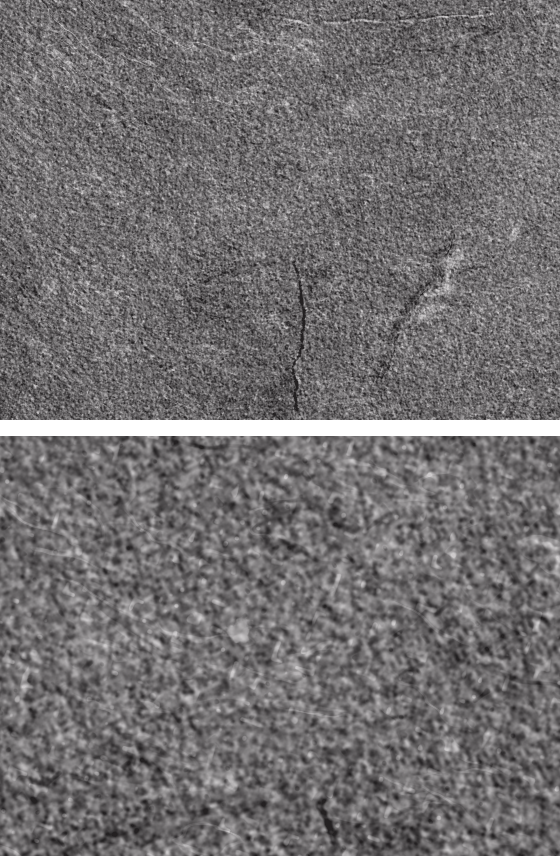
Top: the whole. Bottom: its middle third, enlarged.
Write a WebGL 2 fragment shader that draws this texture.

```glsl
#version 300 es
precision highp float;
// Dark grey slate: fine grain, curved cleavage streaks, pale veins, a crack and a gash.
uniform vec2 u_resolution;
out vec4 fragColor;

float hash(vec2 p) {
    return fract(sin(dot(p, vec2(127.1, 311.7))) * 43758.5453);
}

float noise(vec2 p) {
    vec2 i = floor(p), f = fract(p);
    f = f * f * (3.0 - 2.0 * f);
    return mix(mix(hash(i), hash(i + vec2(1, 0)), f.x),
               mix(hash(i + vec2(0, 1)), hash(i + vec2(1, 1)), f.x), f.y);
}

float fbm(vec2 p) {
    float sum = 0.0, amp = 0.533;
    for (int i = 0; i < 4; i++) {
        sum += amp * noise(p);
        p = mat2(1.6, 1.2, -1.2, 1.6) * p + 17.3;
        amp *= 0.5;
    }
    return sum;
}

vec2 turn(vec2 p, float a) {
    return mat2(cos(a), sin(a), -sin(a), cos(a)) * p;
}

// 1 on the zero line of d, fading to 0 at distance w
float stroke(float d, float w) {
    return 1.0 - smoothstep(0.25 * w, w, abs(d));
}

// 1 between a and b, with soft ends of length e
float span(float x, float a, float b, float e) {
    return smoothstep(a, a + e, x) * (1.0 - smoothstep(b - e, b, x));
}

// Soft round patch
float patchAt(vec2 p, vec2 c, vec2 r) {
    vec2 q = (p - c) / r;
    return exp(-dot(q, q));
}

// Small ragged chip
float chip(vec2 p, vec2 c, float r) {
    float d = length((p - c) * vec2(0.8, 1.2)) + (fbm(p * 90.0) - 0.5) * r * 3.0;
    return 1.0 - smoothstep(0.5 * r, 1.1 * r, d);
}

// Coordinates that follow the bowl-shaped cleavage
vec2 cleavage(vec2 p) {
    float dx = p.x - 1.0 + 0.15 * p.y;
    float bend = (0.22 + 0.25 * p.y) * (dx < 0.0 ? 1.0 : 0.5);
    float warp = 0.06 * (fbm(p * 4.0) - 0.5) + 0.012 * (fbm(p * 22.0) - 0.5);
    return vec2(p.x, p.y - bend * dx * dx + warp);
}

// Thin broken lines along the cleavage
float veins(vec2 f, vec2 scale, float cover) {
    float line = stroke(fbm(f * scale) - 0.5, 0.035);
    return line * smoothstep(cover, cover + 0.25, noise(f * vec2(13, 19) + scale));
}

void main() {
    vec2 p = gl_FragCoord.xy / u_resolution.y;
    vec2 f = cleavage(p);
    float rough = fbm(p * 45.0);

    // Broad tones
    float tone = 0.416 + 0.11 * (fbm(p * 4.0 + 4.0) - 0.5);
    tone += 0.08 * (fbm(f * vec2(8, 26)) - 0.5);
    tone += 0.05 * patchAt(p, vec2(0.03, 0.65), vec2(0.15, 0.3));
    tone += 0.04 * patchAt(p, vec2(1.3, 0.65), vec2(0.12, 0.4));
    tone += 0.05 * patchAt(p, vec2(0.72, 0.9), vec2(0.07, 0.1));
    tone -= 0.06 * patchAt(p, vec2(0.58, 0.99), vec2(0.12, 0.05));
    tone -= 0.06 * patchAt(p, vec2(0.08, 0.33), vec2(0.09, 0.06));
    tone -= 0.08 * patchAt(p, vec2(0.67, 0.04), vec2(0.05, 0.06));

    // Grain: turned specks, short streaks and small relief
    vec2 g = turn(p, 0.6);
    tone += 0.20 * (noise(g * 225.0) - 0.5);
    tone += 0.24 * (noise(turn(p, 1.1) * 330.0 + 31.0) - 0.5);
    tone += 0.15 * (noise(turn(f, 0.12) * vec2(110, 260)) - 0.5);
    tone += 0.07 * (fbm(f * vec2(40, 90)) - 0.5);
    tone += 0.22 * (noise(g * 170.0) - noise(g * 170.0 + vec2(0.25, 0.55)));
    tone += 0.22 * (fbm(g * 95.0) - fbm(g * 95.0 + vec2(0.1, 0.4)));

    // Bright and dark specks
    tone += 0.16 * smoothstep(0.78, 0.95, noise(turn(p, 0.35) * 150.0));
    tone -= 0.10 * smoothstep(0.78, 0.95, noise(turn(p, 0.9) * 150.0 + 50.0));

    // Cleavage veins, densest towards the upper left
    float upper = smoothstep(0.5, 0.95, p.y) * (1.0 - smoothstep(0.5, 1.1, p.x));
    tone += (0.07 + 0.10 * upper) * veins(f, vec2(6, 21), 0.5 - 0.15 * upper);
    tone += 0.10 * veins(f + 5.0, vec2(13, 34), 0.5);
    tone += 0.08 * veins(turn(p, 0.5), vec2(14, 26), 0.55);
    tone -= 0.10 * veins(f + 9.0, vec2(6, 18), 0.55 - 0.15 * upper);

    // Long pale arc near the top
    float arc = p.y - 0.945 - 0.28 * pow(p.x - 0.85, 2.0) + 0.03 * (fbm(p * 14.0) - 0.5);
    float arcSpan = span(p.x, 0.6, 1.22, 0.08);
    tone += 0.22 * stroke(arc, 0.004) * arcSpan * smoothstep(0.3, 0.5, rough);
    tone -= 0.10 * stroke(arc - 0.006, 0.004) * arcSpan;

    // Upright dark crack and its faint side arm
    float crack = p.x - 0.712 - 0.009 * sin(p.y * 21.0 + 2.6) - 0.035 * (fbm(p.yy * vec2(24, 9)) - 0.5)
                - 0.008 * (rough - 0.5);
    float crackSpan = 1.0 - smoothstep(0.37, 0.395, p.y);
    tone -= 0.30 * stroke(crack, 0.005) * crackSpan * smoothstep(0.25, 0.5, rough);
    tone += 0.07 * stroke(crack - 0.007, 0.004) * crackSpan;
    float arm = p.y - 0.375 + 0.9 * pow(p.x - 0.7, 2.0) + 0.02 * (fbm(p * 25.0) - 0.5);
    tone -= 0.11 * stroke(arm, 0.005) * span(p.x, 0.42, 0.7, 0.06);

    // Slanted gash: dark broken edge with a pale flaked side
    float side = p.x - 0.862 - 0.47 * p.y + 0.07 * (fbm(p * 18.0) - 0.5);
    float gash = span(p.y, 0.04, 0.49, 0.1);
    float flakes = smoothstep(0.38, 0.62, fbm(vec2(side * 70.0, p.y * 32.0)));
    tone -= 0.15 * span(side, -0.025, 0.012, 0.015) * gash * (1.0 - 0.6 * flakes);
    tone += 0.20 * span(side, -0.005, 0.075, 0.03) * gash * flakes * smoothstep(0.1, 0.3, p.y);
    tone -= 0.25 * stroke(side - 0.012, 0.006) * gash * smoothstep(0.4, 0.55, rough);

    // Lesser pale scars
    float scars = patchAt(p, vec2(1.235, 0.43), vec2(0.022, 0.035))
                + patchAt(p, vec2(1.265, 0.96), vec2(0.025, 0.035))
                + 0.7 * patchAt(p, vec2(0.1, 0.31), vec2(0.06, 0.03));
    tone += 0.22 * scars * smoothstep(0.4, 0.6, fbm(vec2(p.x - 0.5 * p.y, p.y * 0.5) * 60.0));
    tone -= 0.14 * patchAt(p, vec2(1.265, 0.45), vec2(0.02, 0.025));

    // Scattered white chips
    float chips = chip(p, vec2(0.635, 0.51), 0.012);
    for (int i = 0; i < 6; i++) {
        float k = float(i);
        vec2 c = vec2(0.35 + 0.4 * hash(vec2(k, 3.0)), 0.05 + 0.3 * hash(vec2(k, 8.0)));
        chips = max(chips, 0.8 * chip(p, c, 0.005 + 0.003 * hash(vec2(k, 5.0))));
    }
    tone = mix(tone, 0.5 * tone + 0.42, 0.8 * chips);

    tone = clamp(tone, 0.13, 0.8);
    fragColor = vec4(tone + vec3(0.006, -0.004, 0.001), 1.0);
}
```
